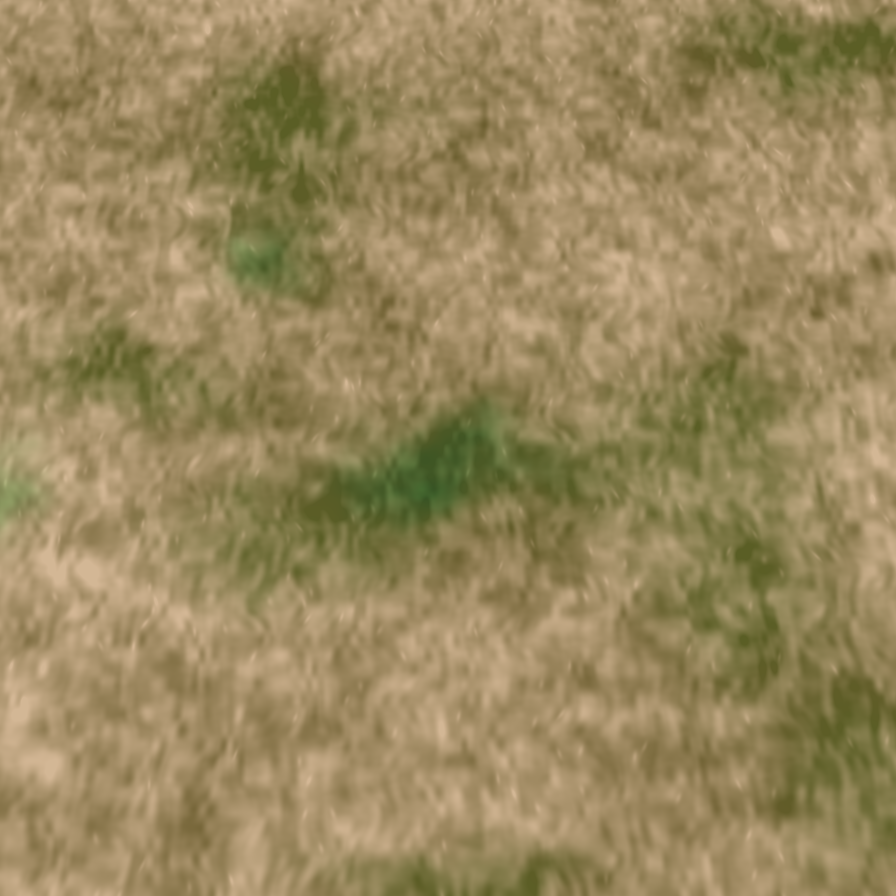
A Shadertoy shader for this texture:

```glsl
#define DARK_THATCH vec3(0.43, 0.37, 0.19)
#define PALE_STRAW vec3(0.81, 0.70, 0.565)
#define FRESH_GREEN vec3(0.23, 0.39, 0.17)
#define OLIVE_TINT vec3(-0.045, 0.012, -0.02)
#define BLADE_SCALE vec2(112.0, 56.0)
#define TUFT_SCALE vec2(52.0, 36.0)
#define CLUMP_SCALE vec2(15.0, 21.0)
#define PATCH_SCALE vec2(4.0, 5.5)
#define FLECK_SCALE vec2(46.0, 32.0)
#define FLECK_SHARE 0.13

float hash(vec2 p) {
    vec3 q = fract(vec3(p.xyx) * 0.1031);
    q += dot(q, q.yzx + 33.33);
    return fract((q.x + q.y) * q.z);
}

float noise(vec2 p) {
    vec2 cell = floor(p), f = fract(p);
    f = f * f * (3.0 - 2.0 * f);
    float low = mix(hash(cell), hash(cell + vec2(1, 0)), f.x);
    float high = mix(hash(cell + vec2(0, 1)), hash(cell + vec2(1, 1)), f.x);
    return mix(low, high, f.y);
}

// Layered noise centred on zero
float fbm(vec2 p) {
    float sum = 0.0, weight = 0.5;
    for (int i = 0; i < 4; i++) {
        sum += weight * (noise(p) - 0.5);
        p = mat2(1.6, 1.2, -1.2, 1.6) * p + 17.3;
        weight *= 0.5;
    }
    return sum;
}

// Soft ellipse: centre in xy, radii in zw
float softSpot(vec2 p, vec4 spot) {
    vec2 d = (p - spot.xy) / spot.zw;
    return exp(-dot(d, d));
}

// Areas where the turf is still alive
float lushness(vec2 p) {
    const vec4 spots[10] = vec4[10](
        vec4(0.49, 0.47, 0.16, 0.09), vec4(0.78, 0.51, 0.17, 0.10),
        vec4(0.83, 0.34, 0.10, 0.12), vec4(0.98, 0.14, 0.09, 0.13),
        vec4(0.35, 0.85, 0.13, 0.06), vec4(0.31, 0.72, 0.08, 0.07),
        vec4(0.92, 0.94, 0.15, 0.06), vec4(0.30, 0.39, 0.13, 0.05),
        vec4(0.13, 0.57, 0.12, 0.05), vec4(0.52, 0.01, 0.16, 0.05));
    float sum = 0.0;
    for (int i = 0; i < 10; i++) sum += softSpot(p, spots[i]);
    return min(sum, 1.0);
}

float greenness(vec2 p) {
    return softSpot(p, vec4(0.50, 0.485, 0.09, 0.05))
         + 0.6 * softSpot(p, vec4(0.31, 0.72, 0.035, 0.045))
         + 0.6 * softSpot(p, vec4(0.00, 0.46, 0.035, 0.05));
}

// Sparse pale tips, short and leaning
float flecks(vec2 p) {
    vec2 cell = floor(p), f = fract(p);
    float sum = 0.0;
    for (int y = -1; y <= 1; y++)
    for (int x = -1; x <= 1; x++) {
        vec2 o = vec2(x, y), id = cell + o;
        vec2 d = f - o - vec2(hash(id + 3.7), hash(id + 51.3));
        d.x += d.y * (hash(id + 89.1) - 0.5);
        float present = step(hash(id + 127.9), FLECK_SHARE);
        sum += present * softSpot(d, vec4(0.0, 0.0, 0.11, 0.19));
    }
    return min(sum, 1.0);
}

void mainImage(out vec4 fragColor, in vec2 fragCoord) {
    vec2 uv = fragCoord / iResolution.y;

    // Ground recedes upward, so detail shrinks toward the top
    vec2 ground = vec2((uv.x - 0.5) * (0.9 + 0.3 * uv.y) + 2.0,
                       uv.y * (0.9 + 0.35 * uv.y) + 2.0);

    // Ragged borders for the living areas
    vec2 ragged = uv + 0.16 * vec2(fbm(uv * 9.0), fbm(uv * 11.0 + 40.0));
    float lush = lushness(ragged);

    // Blades lean a little, differently from place to place
    vec2 lean = ground;
    lean.x += 0.016 * (noise(ground * 24.0) - 0.5);
    float blades = noise(lean * BLADE_SCALE) - 0.5;
    float tufts = noise(lean * TUFT_SCALE + 7.7) - 0.5;
    float clumps = fbm(ground * CLUMP_SCALE);
    float patches = fbm(ground * PATCH_SCALE + 23.0);

    // Light and dark straw
    float tone = 0.6 - 0.38 * lush + 0.55 * patches + 0.75 * clumps
               + 0.36 * tufts + 0.42 * blades;
    tone += 0.24 * flecks(lean * FLECK_SCALE);
    tone = clamp(tone, -0.05, 1.05);
    vec3 color = mix(DARK_THATCH, PALE_STRAW, tone);

    // Olive turf and the greenest spots
    color += OLIVE_TINT * lush * (1.2 - tone);
    float green = clamp(greenness(ragged) * (0.8 + 0.8 * clumps), 0.0, 0.85);
    color = mix(color, FRESH_GREEN * (0.85 + 0.7 * tone), green);

    fragColor = vec4(color, 1.0);
}
```
